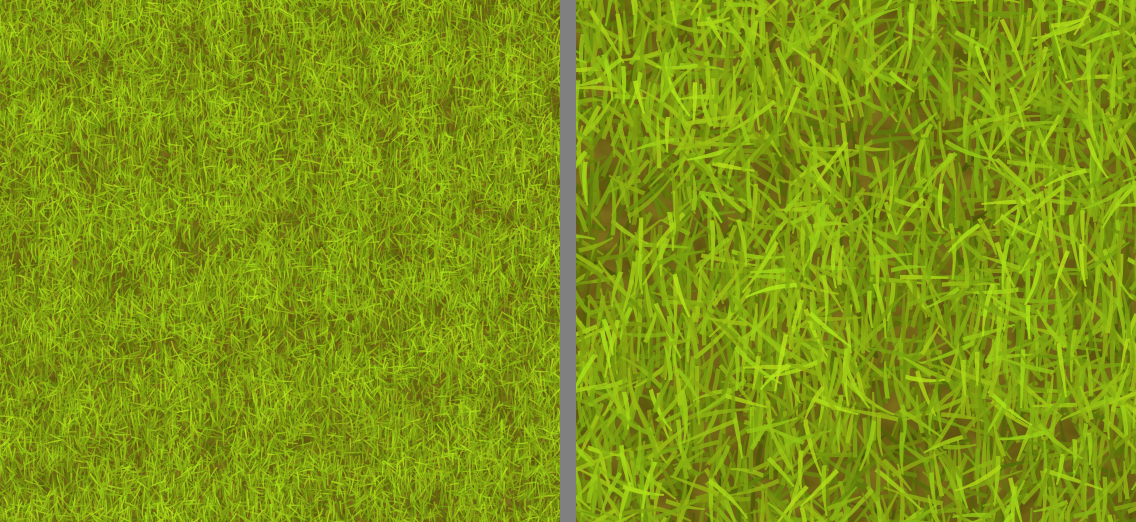
Left: the whole. Right: its middle third, enlarged.
Reproduce this texture procedurally as a Shadertoy shader.

```glsl
// Dense lawn of thin, randomly turned grass blades over patchy brown soil.
// Jittered grids of tapered, slightly bent blades are stacked from dark
// undergrowth to bright tips; layered sines thin them out into clumps.

const float PI = 3.14159265;
const int LAYERS = 14;
const float CELL_SIZE = 0.0215;
const float BLADE_HALF_WIDTH = 0.0014;
const float BLADE_OPACITY = 0.82;

const vec3 SOIL_DARK = vec3(0.37, 0.33, 0.06);
const vec3 SOIL_LIGHT = vec3(0.49, 0.43, 0.11);
const vec3 BLADE_DARK = vec3(0.34, 0.42, 0.03);
const vec3 BLADE_BRIGHT = vec3(0.70, 0.90, 0.10);

// Three random values in 0..1 for a grid cell and a seed.
vec3 hash3(vec2 cell, float seed) {
    vec3 p = fract(vec3(cell.xyx + seed * 17.31) * vec3(0.1031, 0.1030, 0.0973));
    p += dot(p, p.yxz + 33.33);
    return fract((p.xxy + p.yzz) * p.zyx);
}

// Smooth irregular patches in about -1..1, from warped layered sines.
float patches(vec2 p, float frequency) {
    float sum = 0.0;
    float weight = 0.5;
    p *= frequency;
    for (int i = 0; i < 4; i++) {
        p = mat2(0.8, 0.6, -0.6, 0.8) * p + 1.7;
        p += 0.7 * sin(p.yx * 0.63 + 2.1);
        sum += weight * sin(p.x) * sin(p.y);
        p *= 1.7;
        weight *= 0.72;
    }
    return sum * 1.3;
}

// Coverage of a bent blade centred at zero, tapering towards its tip.
float bladeMask(vec2 p, float angle, float halfLength, float bend, float pixel) {
    vec2 along = vec2(cos(angle), sin(angle));
    float t = dot(p, along) / halfLength;
    float side = dot(p, vec2(-along.y, along.x));
    side -= bend * halfLength * (t * t - 0.4);
    float halfWidth = BLADE_HALF_WIDTH * mix(1.0, 0.45, smoothstep(-0.4, 1.0, t));
    float across = clamp((halfWidth - abs(side)) / pixel + 0.5, 0.0, 1.0);
    // A blade thinner than a pixel fades instead of widening.
    across *= min(1.0, 2.0 * halfWidth / pixel);
    float ends = clamp((1.0 - abs(t)) * halfLength / pixel + 0.5, 0.0, 1.0);
    return across * ends;
}

// Paints one grid of blades over the colour below; depth 1 is the top.
vec3 paintBlades(vec3 below, vec2 uv, float layer, float depth, float pixel) {
    float size = CELL_SIZE * (0.92 + 0.16 * fract(layer * 0.618));
    vec2 shift = vec2(fract(layer * 0.7549), fract(layer * 0.5698));
    vec2 p = uv / size + shift;
    vec2 home = floor(p);
    vec3 color = below;
    for (int y = -1; y <= 1; y++) {
        for (int x = -1; x <= 1; x++) {
            vec2 cell = home + vec2(x, y);
            vec3 place = hash3(cell, layer + 1.0);
            vec3 look = hash3(cell, layer + 41.0);
            vec2 center = (cell + place.xy - shift) * size;

            // Clumps decide which blades grow and how bright they are.
            float clump = patches(center, 24.0);
            float grows = step(look.x, 0.9 + 0.4 * clump);

            // Directions lean a little towards upright.
            float turn = place.z;
            float angle = PI * turn + 0.4 * sin(2.0 * PI * turn);
            angle += PI * step(0.7, look.z);
            float halfLength = size * mix(0.5, 0.93, look.y);
            float bend = 0.24 * (fract(look.z * 7.0) - 0.5);
            float mask = bladeMask(uv - center, angle, halfLength, bend, pixel);

            float shade = 0.12 + 0.58 * depth + 0.6 * (look.z - 0.5) + 0.1 * clump;
            vec3 blade = mix(BLADE_DARK, BLADE_BRIGHT, clamp(shade, -0.2, 1.05));
            blade.r += 0.07 * (fract(look.y * 9.0) - 0.5);
            color = mix(color, blade, mask * grows * BLADE_OPACITY);
        }
    }
    return color;
}

void mainImage(out vec4 fragColor, in vec2 fragCoord) {
    vec2 uv = fragCoord / iResolution.y;
    float pixel = 1.0 / iResolution.y;

    // Mottled soil
    float mottle = 0.5 + 0.5 * patches(uv + 3.7, 95.0);
    vec3 color = mix(SOIL_DARK, SOIL_LIGHT, clamp(mottle, 0.0, 1.0));

    // Grass from the undergrowth up to the tips
    for (int i = 0; i < LAYERS; i++) {
        float depth = float(i) / float(LAYERS - 1);
        color = paintBlades(color, uv, float(i), depth, pixel);
    }
    fragColor = vec4(clamp(color, 0.0, 1.0), 1.0);
}
```
